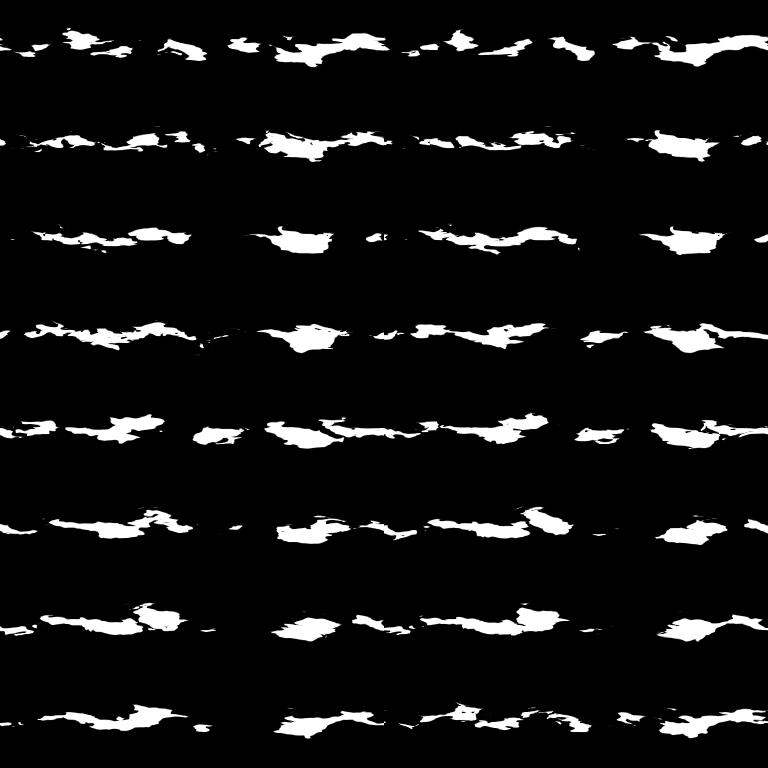
A WebGL 2 fragment shader for this pattern:

```glsl
#version 300 es
precision highp float;

uniform vec2 u_resolution;
out vec4 fragColor;

const float TAU = 6.2831853;
const vec2 GRID = vec2(2.0, 8.0);
const vec3 INK = vec3(0.0);
const vec3 FOAM = vec3(1.0);

float hash(vec3 p) {
  p = fract(p * vec3(0.1031, 0.1137, 0.0973));
  p += dot(p, p.yzx + 33.33);
  return fract((p.x + p.y) * p.z);
}

// Lattice value that wraps along x
float lattice(vec3 cell, float period) {
  return hash(vec3(mod(cell.x, period), cell.yz + 40.0));
}

float noise(vec3 p, float period) {
  vec3 i = floor(p);
  vec3 f = fract(p);
  f = f * f * (3.0 - 2.0 * f);
  vec2 e = vec2(0.0, 1.0);
  vec4 near = vec4(lattice(i, period), lattice(i + e.yxx, period),
                   lattice(i + e.xyx, period), lattice(i + e.yyx, period));
  vec4 far = vec4(lattice(i + e.xxy, period), lattice(i + e.yxy, period),
                  lattice(i + e.xyy, period), lattice(i + e.yyy, period));
  vec4 slab = mix(near, far, f.z);
  vec2 edge = mix(slab.xz, slab.yw, f.x);
  return mix(edge.x, edge.y, f.y);
}

// Signed fractal noise, periodic in x
float fbm(vec3 p, float period) {
  float sum = 0.0;
  float gain = 0.55;
  for (int octave = 0; octave < 3; octave++) {
    sum += gain * (noise(p, period) - 0.5);
    p = p * vec3(2.0, 2.0, 1.5) + vec3(0.0, 7.3, 3.1);
    period *= 2.0;
    gain *= 0.45;
  }
  return sum;
}

float bump(float x, float center, float spread) {
  float d = (x - center) / spread;
  return exp(-d * d);
}

// Resting height of the streak
float centerline(float x, vec2 drift) {
  float wave = 0.055 * cos(TAU * (4.0 * x - 0.67));
  return wave + 0.1 * (noise(vec3(x * 8.0 + drift.x, 2.5, drift.y), 8.0) - 0.5);
}

// Two heavy bodies joined by thin strands
float halfWidth(float x) {
  return -0.012 + 0.085 * bump(x, 0.34, 0.12) + 0.105 * bump(x, 0.81, 0.08);
}

// Positive inside the torn streak
float streak(vec2 p, float phase) {
  vec2 drift = 0.8 * vec2(cos(phase), sin(phase));
  vec3 q = vec3(p.x * 16.0 + drift.x, p.y * 11.0, drift.y);
  float bendX = fbm(q + vec3(0.0, 11.7, 5.2), 16.0);
  float bendY = fbm(q + vec3(0.0, 23.1, 9.4), 16.0);
  vec3 warped = q + vec3(2.2 * bendX, 1.6 * bendY, 0.0);
  float height = p.y - centerline(p.x, 0.5 * drift) + 0.1 * bendY;
  return halfWidth(p.x) + 0.46 * fbm(warped, 16.0) - abs(height);
}

void main() {
  vec2 grid = gl_FragCoord.xy / u_resolution * GRID;
  vec2 cell = floor(grid);
  vec2 local = fract(grid) - vec2(0.0, 0.5);

  // Cells step through one slow loop, left to right and top to bottom
  float frame = cell.x + GRID.x * (GRID.y - 1.0 - cell.y);
  float phase = TAU * frame / (GRID.x * GRID.y);

  // Divide by the slope for an even, crisp edge
  vec2 pixel = GRID / u_resolution;
  float field = streak(local, phase);
  float slopeX = streak(local + vec2(0.5 * pixel.x, 0.0), phase) - field;
  float slopeY = streak(local + vec2(0.0, 0.5 * pixel.y), phase) - field;
  float slope = 2.0 * length(vec2(slopeX, slopeY)) + 0.0001;
  float cover = smoothstep(-0.75, 0.75, field / slope);
  fragColor = vec4(mix(INK, FOAM, cover), 1.0);
}
```
